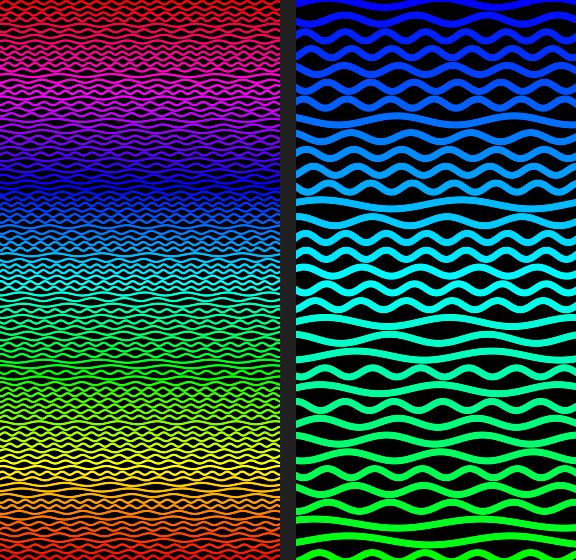
Left: the whole. Right: its middle third, enlarged.
This pattern is drawn by a Shadertoy shader. Its source:

```glsl
// A spectrum of thin wavy lines stacked on black, one hue per row.
// Each row is a sine curve with a hashed cycle count and phase; the
// vertical gap is divided by the local slope to keep the stroke even.

const float ROWS = 100.0;         // lines from bottom to top
const float AMPLITUDE = 0.27;     // wave height, in row spacings
const float HALF_WIDTH = 0.21;    // half the stroke, in row spacings
const float MIN_CYCLES = 5.0;     // waves across the canvas
const float MAX_CYCLES = 21.0;
const float GROUP_ROWS = 4.0;     // neighbouring rows with related cycles
const float ROW_VARIATION = 0.75; // independence of rows within a group
const vec3 BACKGROUND = vec3(0.0);
const float TAU = 6.2831853;

float hash(float n) {
    n = fract(n * 0.1031 + 0.137);
    n *= n + 33.33;
    n *= n + n;
    return fract(n);
}

vec3 hueColor(float hue) {
    vec3 ramp = abs(fract(hue + vec3(0.0, 2.0, 1.0) / 3.0) * 6.0 - 3.0);
    return clamp(ramp - 1.0, 0.0, 1.0);
}

// Distance to one row's curve, in row spacings
float waveDistance(vec2 uv, float row, float aspect) {
    float group = hash(floor(row / GROUP_ROWS) + 211.0);
    float pace = mix(group, hash(row + 17.0), ROW_VARIATION);
    float cycles = mix(MIN_CYCLES, MAX_CYCLES, smoothstep(0.05, 0.95, pace));
    float angle = TAU * (uv.x * cycles + hash(row + 503.0));
    float gap = uv.y * ROWS - row - 0.5 - AMPLITUDE * sin(angle);
    float slope = AMPLITUDE / ROWS * aspect * TAU * cycles * cos(angle);
    return abs(gap) * inversesqrt(1.0 + slope * slope);
}

void mainImage(out vec4 fragColor, in vec2 fragCoord) {
    vec2 uv = fragCoord / iResolution.xy;
    float aspect = iResolution.y / iResolution.x;
    float edge = 0.5 * ROWS / iResolution.y;
    float nearestRow = floor(uv.y * ROWS);
    vec3 color = BACKGROUND;

    // Neighbouring rows cover crests that cross a row boundary
    for (float offset = -1.0; offset <= 1.0; offset += 1.0) {
        float row = nearestRow + offset;
        float dist = waveDistance(uv, row, aspect);
        float stroke = 1.0 - smoothstep(HALF_WIDTH - edge, HALF_WIDTH + edge, dist);
        color = mix(color, hueColor((row + 0.5) / ROWS), stroke);
    }
    fragColor = vec4(color, 1.0);
}
```
